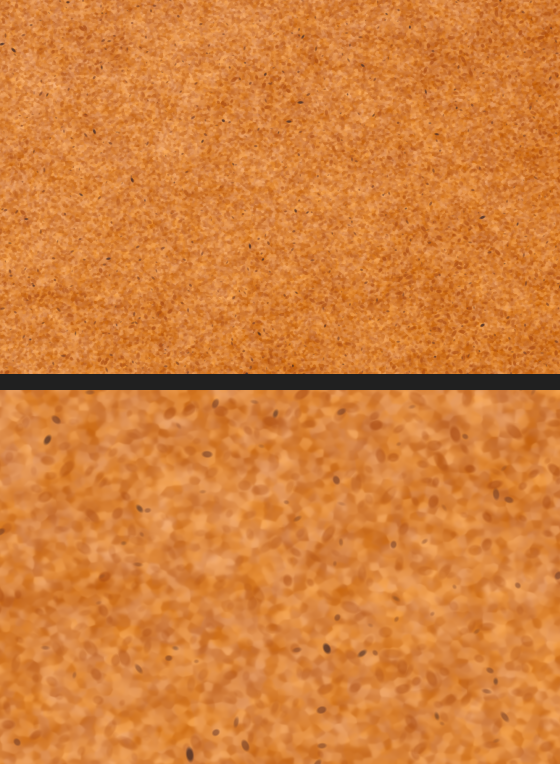
Top: the whole. Bottom: its middle third, enlarged.
Give the GLSL for this texture, as a Shadertoy shader.

```glsl
// Baked, spiced crust: a warm orange ground with fine crumbs and soft mottling.
// Smooth cellular noise at several scales gives the tone, layered sines the
// broad browning, and scattered ellipses the rust flecks and dark spice specks.

const vec3 CRUST_MEAN = vec3(0.845, 0.506, 0.220);
const vec3 TONE_AXIS  = vec3(0.035, 0.048, 0.050);  // dark to light baking
const vec3 TINT_AXIS  = vec3(-0.007, 0.003, 0.029); // saturated to pale
const vec3 RUST       = vec3(0.66, 0.29, 0.07);
const vec3 UMBER      = vec3(0.47, 0.25, 0.15);
const vec3 SPICE      = vec3(0.25, 0.15, 0.14);

// Three random values in 0..1 for a cell.
vec3 hash3(vec2 cell, float seed) {
    vec3 q = fract(vec3(cell.xyx + seed * 17.3) * vec3(0.1031, 0.1030, 0.0973));
    q += dot(q, q.yxz + 33.33);
    return fract((q.xxy + q.yzz) * q.zyx);
}

// Cellular noise with blended borders, about -0.5..0.5.
float crumbs(vec2 p, float seed) {
    vec2 cell = floor(p);
    float total = 0.0, weights = 0.0;
    for (int y = -1; y <= 1; y++)
    for (int x = -1; x <= 1; x++) {
        vec2 neighbour = cell + vec2(x, y);
        vec3 h = hash3(neighbour, seed);
        vec2 d = neighbour + h.xy - p;
        float w = exp(-5.0 * dot(d, d));
        total += w * (h.z - 0.5);
        weights += w;
    }
    return total / weights;
}

// Coverage by scattered, randomly turned ellipses; share is the filled cells.
float flecks(vec2 p, float cells, float share, float radius, float blur, float seed) {
    vec2 cell = floor(p * cells);
    float cover = 0.0;
    for (int y = -1; y <= 1; y++)
    for (int x = -1; x <= 1; x++) {
        vec2 neighbour = cell + vec2(x, y);
        vec3 place = hash3(neighbour, seed);
        vec3 form = hash3(neighbour, seed + 5.0);
        vec2 d = p - (neighbour + place.xy) / cells;
        float angle = 3.1416 * form.x;
        vec2 along = vec2(cos(angle), sin(angle));
        vec2 local = vec2(dot(d, along), dot(d, vec2(-along.y, along.x)));
        local *= vec2(mix(0.55, 1.0, form.y), 1.2);
        float size = radius * mix(0.45, 1.0, form.z * form.z);
        float spot = 1.0 - smoothstep(size - blur, size + blur, length(local));
        cover = max(cover, spot * step(place.z, share) * mix(0.35, 1.0, form.z));
    }
    return cover;
}

// Slow, bent waves for uneven browning.
float browning(vec2 p) {
    vec2 q = p + 0.12 * sin(p.yx * vec2(7.0, 5.0) + vec2(0.6, 2.1));
    return 0.45 * sin(4.1 * q.x + 6.3 * q.y + 0.8)
         + 0.35 * sin(9.7 * q.x - 7.1 * q.y + 2.4)
         + 0.20 * sin(5.3 * q.x + 17.0 * q.y);
}

void mainImage(out vec4 fragColor, in vec2 fragCoord) {
    vec2 p = fragCoord / iResolution.y;
    vec2 uv = fragCoord / iResolution.xy;
    float pixel = 1.0 / iResolution.y;

    // Large-scale light: pale upper left, darker right and lower edges.
    vec2 fromGlow = uv - vec2(0.25, 0.7);
    float light = 0.30 - 0.65 * smoothstep(0.55, 1.0, uv.x)
                - 0.25 * (1.0 - smoothstep(0.0, 0.4, uv.y))
                + 0.30 * exp(-7.0 * dot(fromGlow, fromGlow));

    // Mottling, from wide patches down to single crumbs.
    vec2 bent = p + 0.010 * vec2(sin(31.0 * p.y), sin(27.0 * p.x + 1.0));
    float patches = crumbs(bent * vec2(8.0, 11.0), 1.0);
    float mottle = crumbs(bent * vec2(24.0, 32.0), 2.0);
    float lumps = crumbs(bent * vec2(62.0, 78.0), 3.0);
    float grain = crumbs(p * vec2(142.0, 160.0), 4.0);
    float tone = light + 0.25 * browning(p) + 1.0 * patches
               + 1.2 * mottle + 2.1 * lumps + 3.5 * grain;
    float tint = 0.9 * (uv.y - 0.5) - 0.5 * (uv.x - 0.5)
               + 2.2 * crumbs(p * 48.0 + 9.0, 6.0) + 3.2 * crumbs(p * 125.0, 7.0);
    vec3 color = CRUST_MEAN + TONE_AXIS * tone + TINT_AXIS * tint;

    // Rust flecks gather where the crust is browner.
    float brown = 1.0 - smoothstep(-1.0, 0.8, light + 2.0 * patches + 2.0 * mottle);
    float rust = flecks(p, 58.0, 0.60, 0.0058, 0.0012 + 0.5 * pixel, 11.0);
    color = mix(color, RUST, rust * mix(0.30, 0.75, brown));

    // Faint umber dust, then fewer, darker spice specks.
    float dust = flecks(p, 36.0, 0.32, 0.0036, 0.0008 + 0.5 * pixel, 21.0);
    color = mix(color, UMBER, 0.65 * dust);
    float specks = flecks(p, 15.0, 0.25, 0.0042, 0.0010 + 0.5 * pixel, 31.0);
    color = mix(color, SPICE, 0.80 * specks);

    fragColor = vec4(clamp(color, 0.0, 1.0), 1.0);
}
```
